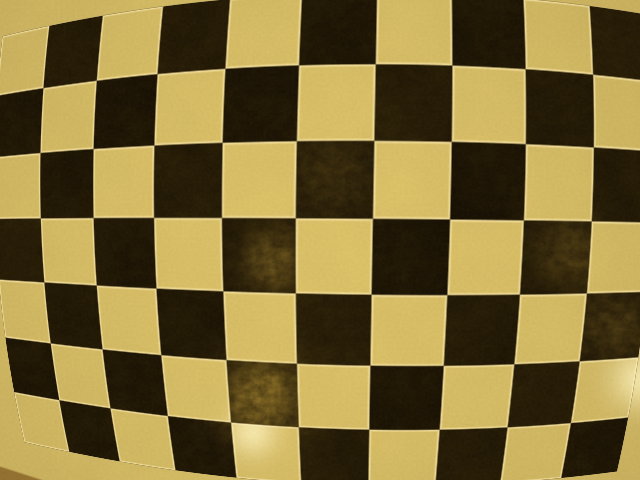
Give the GLSL for this pattern, as a WebGL 1 fragment shader.

```glsl
precision highp float;
// A 10 x 7 checkerboard of glossy dark and cream squares, seen through a wide lens.
// Each pixel is unbent by a radial polynomial and a slight tilt into board cells;
// bright rims, soft lamp glints and gradient noise then add the worn finish.

uniform vec2 u_resolution;

// Lens and board geometry: canvas heights, y pointing down from the canvas centre.
const vec2 LENS_CENTRE = vec2(0.111, -0.083);
const float CELLS_PER_HEIGHT = 6.163;
const vec2 LENS_BEND = vec2(0.279, 0.154);   // r^2 and r^4 terms
const float ROW_SHIFT = -0.24;
const vec2 BOARD_CENTRE = vec2(-1.0, 0.5);   // in cells
const vec2 BOARD_HALF = vec2(5.0, 3.5);      // in cells
const float EDGE_SOFTNESS = 0.011;           // in cells
const float RIM_WIDTH = 0.032;               // in cells

// Finish
const vec3 CREAM = vec3(0.835, 0.735, 0.395);
const vec3 RIM = vec3(0.94, 0.86, 0.60);
const vec3 INK = vec3(0.10, 0.07, 0.016);
const vec3 INK_WORN = vec3(0.18, 0.135, 0.033);
const vec3 GLOSS = vec3(0.95, 0.78, 0.30);
const vec3 FLOOR_BROWN = vec3(0.57, 0.44, 0.19);
const float VIGNETTE = 0.13;
const float GRAIN = 0.018;

float hash(vec2 p) {
  return fract(sin(dot(p, vec2(127.1, 311.7))) * 43758.5);
}

vec2 gradient(vec2 cell) {
  float angle = 6.2832 * hash(cell);
  return vec2(cos(angle), sin(angle));
}

// Gradient noise, roughly -0.7 to 0.7
float noise(vec2 p) {
  vec2 i = floor(p);
  vec2 f = p - i;
  vec2 s = f * f * f * (f * (f * 6.0 - 15.0) + 10.0);
  vec2 x = vec2(1.0, 0.0);
  float a = dot(gradient(i), f);
  float b = dot(gradient(i + x), f - x);
  float c = dot(gradient(i + x.yx), f - x.yx);
  float d = dot(gradient(i + x.xx), f - x.xx);
  return mix(mix(a, b, s.x), mix(c, d, s.x), s.y);
}

float fbm(vec2 p) {
  float sum = 0.0;
  float gain = 0.6;
  for (int octave = 0; octave < 3; octave++) {
    sum += gain * noise(p);
    p = p * 2.1 + 17.3;
    gain *= 0.5;
  }
  return sum;
}

// Canvas position to board cells: undo the lens, then the tilt
vec2 boardCoords(vec2 p) {
  vec2 d = p - LENS_CENTRE;
  float r2 = dot(d, d);
  vec2 u = d * CELLS_PER_HEIGHT * (1.0 + r2 * (LENS_BEND.x + r2 * LENS_BEND.y));
  float tiltX = u.y * (0.018 + 0.008 * u.x);
  float tiltY = 0.008 * u.y * u.y - u.x * (0.007 + 0.003 * u.x + 0.0037 * u.y);
  return u + vec2(tiltX, tiltY + ROW_SHIFT);
}

float glow(vec2 p, vec2 centre, float radius) {
  vec2 d = (p - centre) / radius;
  return exp(-dot(d, d));
}

void main() {
  vec2 p = (gl_FragCoord.xy - 0.5 * u_resolution) / u_resolution.y;
  p.y = -p.y;
  vec2 g = boardCoords(p);
  vec2 cell = floor(g);
  float soft = max(EDGE_SOFTNESS, 0.9 * CELLS_PER_HEIGHT / u_resolution.y);

  // Checker coverage: the product of two softened square waves
  vec2 lineDist = 0.5 - abs(fract(g) - 0.5);
  vec2 wave = (1.0 - 2.0 * mod(cell, 2.0)) * clamp(lineDist / soft, 0.0, 1.0);
  vec2 border = abs(g - BOARD_CENTRE) - BOARD_HALF;
  float outside = max(border.x, border.y);
  float inside = 1.0 - smoothstep(-soft, soft, outside);
  float dark = (0.5 + 0.5 * wave.x * wave.y) * inside;

  // Cream sheet with a bright rim beside the dark squares
  float mottling = fbm(p * 9.0);
  vec3 cream = CREAM * (1.02 - VIGNETTE * dot(p, p) + 0.025 * mottling);
  float rim = 1.0 - smoothstep(0.4 * RIM_WIDTH, 1.4 * RIM_WIDTH, min(lineDist.x, lineDist.y));
  cream = mix(cream, RIM, 0.85 * rim * inside);
  float flare = glow(p, vec2(-0.14, 0.40), 0.05) + glow(p, vec2(0.667, 0.29), 0.06);
  cream = mix(cream, vec3(1.0, 0.96, 0.76), 0.7 * flare);

  // Dark squares: uneven wear, then scuffed lamp reflections
  float scuff = fbm(p * vec2(38.0, 50.0));
  float wear = 0.42 + 0.5 * (hash(cell) - 0.5) + 0.5 * mottling + 0.35 * scuff;
  vec3 ink = mix(INK, INK_WORN, clamp(wear, 0.0, 1.0));
  float gloss = 0.24 * glow(p, vec2(-0.10, 0.045), 0.06)
              + 0.34 * glow(p, vec2(-0.12, 0.33), 0.085)
              + 0.09 * glow(p, vec2(0.03, -0.135), 0.10)
              + 0.14 * glow(p, vec2(0.517, 0.02), 0.07)
              + 0.13 * glow(p, vec2(0.615, 0.18), 0.08);
  ink += GLOSS * gloss * (1.0 + 0.9 * scuff);

  // Bare floor past the lower left corner of the sheet
  float floorDist = p.y - 0.472 - 0.32 * (p.x + 0.667);
  cream = mix(cream, FLOOR_BROWN, smoothstep(-0.003, 0.003, floorDist) * step(p.x, -0.5));

  vec3 colour = mix(cream, ink, dark);
  colour += GRAIN * noise(p * 170.0);
  gl_FragColor = vec4(clamp(colour, 0.0, 1.0), 1.0);
}
```
